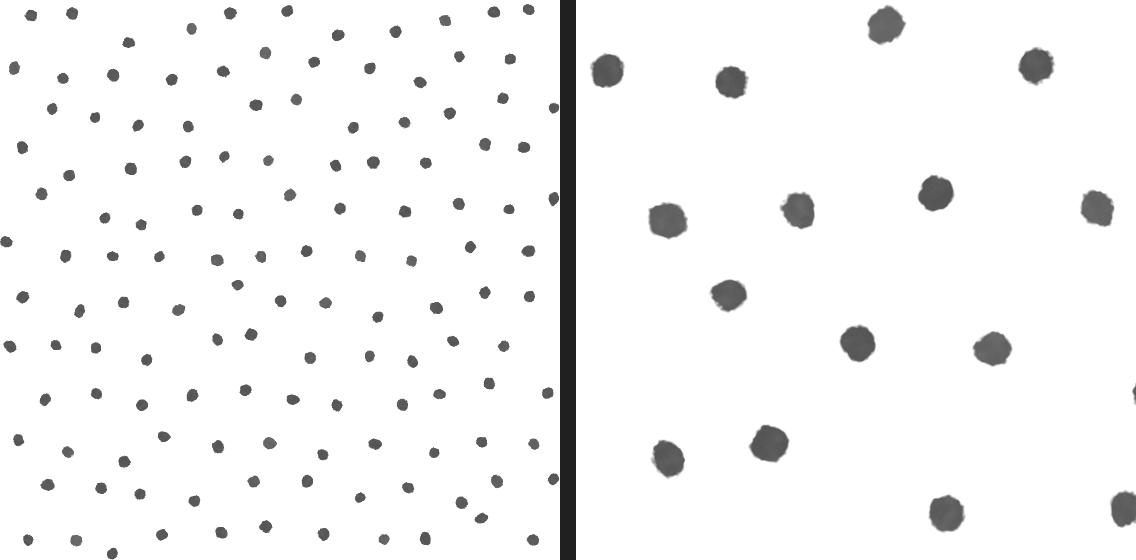
Left, the full canvas; right, a detail of the centre.
Write a three.js fragment shader that draws this pattern.

```glsl
// Scattered hand-inked charcoal dots on a white ground.
varying vec2 vUv;

const vec2 GRID = vec2(11.0, 12.0);
const vec3 PAPER = vec3(1.0);
const vec3 INK = vec3(0.325);
const vec3 WASHED_INK = vec3(0.43);
const float EDGE_SOFTNESS = 0.0011;
const float MARGIN = 0.011;

float hash(vec2 p) {
  return fract(sin(dot(p, vec2(127.1, 311.7))) * 43758.5453);
}

vec2 hash2(vec2 p) {
  return vec2(hash(p), hash(p + 19.7));
}

float valueNoise(vec2 p) {
  vec2 cell = floor(p);
  vec2 f = fract(p);
  f = f * f * (3.0 - 2.0 * f);
  float low = mix(hash(cell), hash(cell + vec2(1.0, 0.0)), f.x);
  float high = mix(hash(cell + vec2(0.0, 1.0)), hash(cell + vec2(1.0, 1.0)), f.x);
  return mix(low, high, f.y);
}

vec2 rotate(vec2 p, float angle) {
  float c = cos(angle);
  float s = sin(angle);
  return vec2(c * p.x - s * p.y, s * p.x + c * p.y);
}

// Staggered rows, jittered and bent by a slow wave so no grid shows.
vec2 dotCenter(vec2 cell) {
  float stagger = mix(-0.25, 0.25, mod(cell.y, 2.0));
  vec2 jitter = (hash2(cell + 3.1) - 0.5) * vec2(0.4, 0.5);
  vec2 wave = 0.2 * sin(cell.yx * vec2(0.9, 1.3) + vec2(0.6, 2.0));
  vec2 center = (cell + 0.5 + vec2(stagger, 0.0) + jitter + wave) / GRID;
  return clamp(center, vec2(MARGIN), vec2(1.0 - MARGIN));
}

// Signed distance to a slightly oval blob with a lumpy, frayed rim.
float blobDistance(vec2 p, float radius, float stretch, vec2 seed) {
  vec2 oval = p * vec2(1.0 / stretch, stretch);
  vec2 local = p / radius;
  float lumps = valueNoise(local * 1.5 + seed) - 0.5;
  float fray = valueNoise(local * 4.5 + seed * 1.7) - 0.5;
  return length(oval) - radius * (1.0 + 0.24 * lumps + 0.15 * fray);
}

// Uneven ink: a tone for each dot plus soft mottling inside it.
vec3 inkColor(vec2 p, float radius, float wash, vec2 seed) {
  float mottle = valueNoise(p / radius * 1.8 + seed + 7.0);
  float grain = valueNoise(p / radius * 6.0 + seed + 13.0);
  float tone = 0.6 * pow(wash, 5.0) + 0.4 * mottle * mottle + 0.16 * grain;
  return mix(INK, WASHED_INK, clamp(tone, 0.0, 1.0));
}

vec3 paintDot(vec3 base, vec2 uv, vec2 cell) {
  vec2 seed = 40.0 * hash2(cell + 51.3);
  float radius = mix(0.0093, 0.0111, hash(cell + 8.4));
  float stretch = mix(1.0, 1.12, hash(cell + 27.9));
  vec2 p = rotate(uv - dotCenter(cell), 6.2832 * hash(cell + 33.2));
  float d = blobDistance(p, radius, stretch, seed);
  float coverage = 1.0 - smoothstep(-EDGE_SOFTNESS, EDGE_SOFTNESS, d);
  return mix(base, inkColor(p, radius, hash(cell + 71.6), seed), coverage);
}

void main() {
  vec3 color = PAPER;
  vec2 home = floor(vUv * GRID);

  // Neighbouring cells may reach into this one.
  for (int y = -1; y <= 1; y++) {
    for (int x = -1; x <= 1; x++) {
      vec2 cell = home + vec2(float(x), float(y));
      vec2 inside = step(vec2(0.0), cell) * step(cell, GRID - 1.0);
      if (inside.x * inside.y > 0.5) {
        color = paintDot(color, vUv, cell);
      }
    }
  }

  gl_FragColor = vec4(color, 1.0);
}
```
